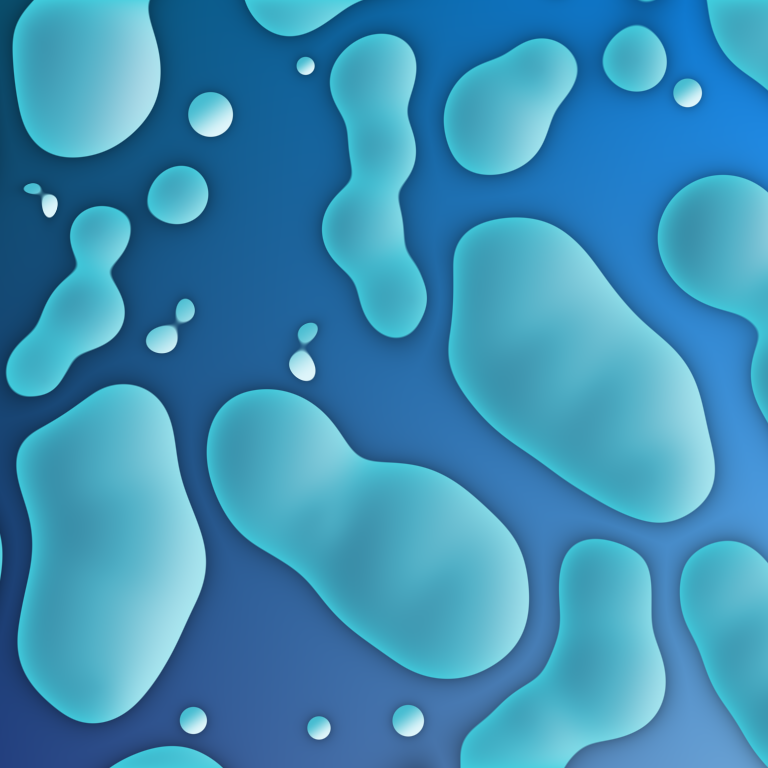
This background is drawn by a Shadertoy shader. Its source:

```glsl
// Glossy liquid blobs and small drops floating over a blue gradient.
// Each blob is a chain of round lobes fused by an exponential smooth union;
// neighbours repel each other, and drops are scattered into the free gaps.

const vec2 BLOB_CELL = vec2(0.30, 0.42);
const float DROP_CELL = 0.16;
const float FUSION = 40.0;      // higher values make tighter necks
const float HALF_GAP = 0.017;   // half the channel between blobs

vec3 hash3(vec2 p) {
    vec3 q = fract(p.xyx * vec3(0.1031, 0.1030, 0.0973));
    q += dot(q, q.yxz + 33.33);
    return fract((q.xxy + q.yzz) * q.zyx);
}

float smoothMin(float a, float b, float k) {
    float h = max(k - abs(a - b), 0.0) / k;
    return min(a, b) - 0.25 * k * h * h;
}

vec2 direction(float angle) {
    return vec2(cos(angle), sin(angle));
}

// x: fused density of one chain of lobes, y: density-weighted light ramp
vec2 blobChain(vec2 p, vec2 centre, vec2 id) {
    vec3 rnd = hash3(id + 7.3);
    vec2 across = direction((rnd.x - 0.5) * 1.7);
    vec2 along = vec2(-across.y, across.x);
    vec2 light = direction(-0.15 - 0.9 * rnd.y * rnd.y);
    vec2 sum = vec2(0.0);
    for (int i = 0; i < 4; i++) {
        vec3 lobe = hash3(id * 3.7 + float(i) * 11.9 + 2.1);
        vec2 offset = p - centre - along * (float(i) - 1.5) * 0.1
                    - across * (lobe.x - 0.5) * 0.08;
        float radius = 0.033 + 0.088 * lobe.y;
        float weight = exp(-FUSION * (length(offset) - radius));
        sum += weight * vec2(1.0, dot(offset, light) / (radius + 0.03));
    }
    return sum;
}

// x: signed distance to the nearest blob, y: its light ramp, z: its tint
vec3 blobField(vec2 p) {
    float best = 0.0, rest = 1e-9, ramp = 0.0, tint = 0.0;
    float column = floor(p.x / BLOB_CELL.x);
    for (int i = -1; i <= 1; i++) {
        float x = column + float(i);
        float shift = hash3(vec2(x, 5.0)).y;
        float row = floor(p.y / BLOB_CELL.y + shift);
        for (int j = -1; j <= 1; j++) {
            vec2 id = vec2(x, row + float(j));
            vec3 rnd = hash3(id + 31.0);
            vec2 centre = (id + vec2(0.5, 0.5 - shift)) * BLOB_CELL
                        + (rnd.xy - 0.5) * vec2(0.07, 0.05);
            vec2 chain = blobChain(p, centre, id);
            if (chain.x > best) {
                rest += best;
                best = chain.x;
                ramp = chain.y / chain.x;
                tint = rnd.z;
            } else {
                rest += chain.x;
            }
        }
    }
    float own = -log(best) / FUSION;
    float other = -log(rest) / FUSION;
    float channel = 0.5 * (own - other) + HALF_GAP;
    return vec3(-smoothMin(-own, -channel, 0.03), ramp, tint);
}

vec3 backdrop(vec2 uv) {
    vec3 low = mix(vec3(0.14, 0.25, 0.50), vec3(0.42, 0.65, 0.85), uv.x);
    vec3 high = mix(vec3(0.04, 0.31, 0.43), vec3(0.06, 0.51, 0.89), uv.x);
    return mix(low, high, uv.y);
}

vec3 blobColour(vec3 field, float edge) {
    vec3 pale = mix(vec3(0.70, 0.89, 0.93), vec3(0.82, 0.86, 0.92), field.z * field.z);
    vec3 col = mix(vec3(0.21, 0.51, 0.62), vec3(0.30, 0.68, 0.77),
                   smoothstep(-0.55, 0.15, field.y));
    col = mix(col, pale, smoothstep(-0.05, 0.95, field.y));
    // Cyan glow along the rim, fading on the lit side
    float lit = smoothstep(-0.2, 0.8, field.y);
    vec3 glow = mix(vec3(0.25, 0.80, 0.87), vec3(0.62, 0.93, 0.96), lit);
    float rim = exp(-max(-field.x, 0.0) / 0.019) * mix(0.95, 0.5, lit);
    col = mix(col, glow, rim);
    return mix(col, vec3(0.25, 0.82, 0.88), 0.75 * exp(-edge / 0.018));
}

// Shade a round or stretched, slightly bent drop over the given colour
vec3 addDrop(vec3 col, vec2 p, vec2 id, float pixel) {
    vec3 rnd = hash3(id + 57.0);
    vec3 form = hash3(id + 91.0);
    vec2 centre = (id + 0.25 + 0.5 * rnd.xy) * DROP_CELL;
    vec2 q = p - centre;
    if (length(q) > 0.12) return col;
    bool stretched = form.x > 0.4;
    float room = blobField(centre).x - 0.012;
    float want = mix(0.010, 0.030, rnd.z * rnd.z);
    float radius = min(want, room / (stretched ? 2.5 : 1.0));
    if (radius < 0.007) return col;

    vec2 side = direction((form.y - 0.5) * 1.6);
    vec2 local = vec2(dot(q, side), dot(q, vec2(-side.y, side.x))) / radius;
    float d = length(local) - 1.0;
    if (stretched) {
        local.x += (form.z - 0.5) * 0.35 * local.y * local.y;
        d = smoothMin(length(local - vec2(0.0, 1.4)) - 0.65,
                      length(local + vec2(0.0, 1.2)) - 0.95, 1.9);
    }
    d *= radius;
    float ramp = dot(q, vec2(0.6, -0.8)) / (radius * (stretched ? 2.0 : 1.0));
    vec3 fill = mix(vec3(0.28, 0.74, 0.82), vec3(0.87, 0.96, 0.98),
                    smoothstep(-0.8, 0.9, ramp));
    col *= 1.0 - 0.22 * exp(-max(d, 0.0) / 0.006);
    return mix(col, fill, smoothstep(pixel, -pixel, d));
}

void mainImage(out vec4 fragColor, in vec2 fragCoord) {
    vec2 uv = fragCoord / iResolution.xy;
    vec2 p = fragCoord / iResolution.y;
    float pixel = 0.8 / iResolution.y;
    vec3 field = blobField(p);

    // Backdrop with a soft contact shadow, then drops, then blobs
    vec3 col = backdrop(uv) * (1.0 - 0.28 * exp(-max(field.x, 0.0) / 0.011));
    if (field.x > 0.0) {
        vec2 cell = floor(p / DROP_CELL);
        for (int i = 0; i < 9; i++)
            col = addDrop(col, p, cell + vec2(i % 3 - 1, i / 3 - 1), pixel);
    }
    float edge = min(uv.x, min(uv.y, 1.0 - uv.y));
    col = mix(col, blobColour(field, edge), smoothstep(pixel, -pixel, field.x));
    fragColor = vec4(col, 1.0);
}
```
